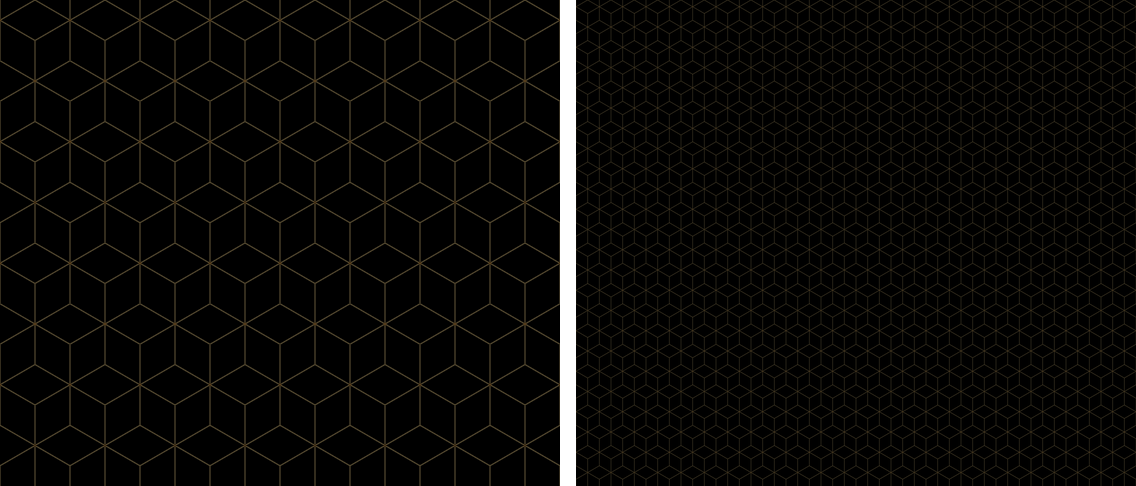
Left, the tile; right, the same tile 3 across and 3 down.
Reproduce this pattern procedurally as a Shadertoy shader.

```glsl
const vec2 REPEATS = vec2(8.0, 4.0);
const float LINE_HALF_WIDTH = 0.00107; // fraction of canvas width
const float JOINT_RADIUS = 0.0045;
const vec3 BACKGROUND = vec3(0.0);
const vec3 LINE_COLOR = vec3(0.335, 0.29, 0.19);
const vec3 JOINT_COLOR = vec3(0.38, 0.26, 0.10);

// Distance from p to the segment joining the origin and tip
float spokeDistance(vec2 p, vec2 tip) {
    float along = clamp(dot(p, tip) / dot(tip, tip), 0.0, 1.0);
    return length(p - tip * along);
}

// Offset from p to the closest point of a rectangular lattice
vec2 wrapToCell(vec2 p, vec2 cell) {
    return p - cell * round(p / cell);
}

// Six spokes around a joint, folded into one quadrant
float starDistance(vec2 p, vec2 cell) {
    vec2 q = abs(p);
    float upright = spokeDistance(q, vec2(0.0, cell.y / 3.0));
    float slanted = spokeDistance(q, vec2(cell.x / 2.0, cell.y / 6.0));
    return min(upright, slanted);
}

float coverage(float dist, float halfWidth, float pixel) {
    return clamp((halfWidth - dist) / pixel + 0.5, 0.0, 1.0);
}

void mainImage(out vec4 fragColor, in vec2 fragCoord) {
    // Canvas width is one unit
    float pixel = 1.0 / iResolution.x;
    vec2 canvas = vec2(1.0, iResolution.y / iResolution.x);
    vec2 cell = canvas / REPEATS;
    vec2 p = fragCoord * pixel + vec2(0.0, cell.y / 6.0);

    // Two staggered lattices of joints form the stacked cubes
    vec2 cornerJoint = wrapToCell(p, cell);
    vec2 centerJoint = wrapToCell(p - 0.5 * cell, cell);
    float lineDist = min(starDistance(cornerJoint, cell),
                         starDistance(centerJoint, cell));
    float jointDist = min(length(cornerJoint), length(centerJoint));

    // Warmer tone where six lines meet
    float warmth = 1.0 - smoothstep(0.0, JOINT_RADIUS, jointDist);
    vec3 ink = mix(LINE_COLOR, JOINT_COLOR, warmth);
    vec3 color = mix(BACKGROUND, ink, coverage(lineDist, LINE_HALF_WIDTH, pixel));
    fragColor = vec4(color, 1.0);
}
```
